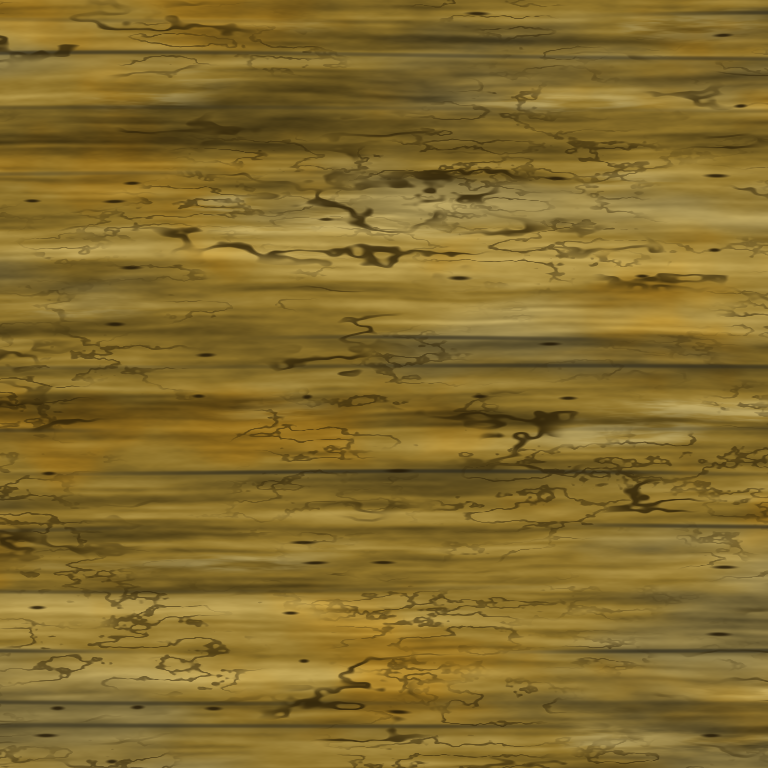
A three.js fragment shader for this texture:

```glsl
// Weathered olive-gold wood with horizontal grain. Stretched noise streaks set
// the tone; long shaded grooves, jagged cracks, pale splinters and small dark
// flecks are laid over it, with slow drifts between grey and amber.
varying vec2 vUv;

float hash(vec2 p) {
  vec3 q = fract(p.xyx * 0.1031);
  q += dot(q, q.yzx + 33.33);
  return fract((q.x + q.y) * q.z);
}

// One lattice row of noise, shifted by its own phase to hide the grid
float noiseRow(float x, float row) {
  x += hash(vec2(row, 7.0));
  float cell = floor(x);
  return mix(hash(vec2(cell, row)), hash(vec2(cell + 1.0, row)),
             smoothstep(0.0, 1.0, x - cell));
}

float noise(vec2 p) {
  p += 40.0;
  float row = floor(p.y);
  return mix(noiseRow(p.x, row), noiseRow(p.x, row + 1.0),
             smoothstep(0.0, 1.0, p.y - row));
}

float fbm(vec2 p) {
  float sum = 0.0, gain = 0.53;
  for (int i = 0; i < 4; i++) {
    sum += gain * noise(p);
    p = p * 2.03 + 11.7;
    gain *= 0.5;
  }
  return sum;
}

// Thin wandering lines along the middle level of a noise field
float cracks(vec2 p, float width) {
  float field = noise(p) + 0.4 * (noise(p * vec2(4.0, 2.3) + 5.0) - 0.5)
              + 0.16 * (noise(p * vec2(13.0, 4.0)) - 0.5);
  return 1.0 - smoothstep(width * 0.2, width, abs(field - 0.5));
}

// Long grooves: x is the sharp core, y the soft shade beneath it
vec2 grooves(vec2 p) {
  vec2 sum = vec2(0.0);
  for (int i = 0; i < 15; i++) {
    float id = float(i);
    float line = (id + hash(vec2(id, 3.0))) / 15.0
               + 0.014 * (noise(vec2(p.x * 1.6, id * 5.0)) - 0.5)
               + 0.012 * (hash(vec2(id, 9.0)) - 0.5) * p.x;
    float strength = smoothstep(0.3, 0.8, noise(vec2(p.x * 1.8, id * 3.0 + 90.0)))
                   * mix(0.35, 1.0, hash(vec2(id, 21.0)));
    float d = p.y - line;
    float core = 1.0 - smoothstep(0.0006, 0.0042, abs(d));
    float shade = exp(-abs(d) / (d < 0.0 ? 0.013 : 0.003));
    sum = max(sum, strength * vec2(core, shade));
  }
  return sum;
}

// Sparse lens-shaped knots, one at most in each cell
float flecks(vec2 p) {
  vec2 grid = p * vec2(9.0, 32.0);
  vec2 cell = floor(grid);
  vec2 centre = 0.3 + 0.4 * vec2(hash(cell + 13.0), hash(cell + 29.0));
  vec2 d = (grid - cell - centre) / vec2(0.08 + 0.14 * hash(cell + 51.0), 0.11);
  return step(0.86, hash(cell)) * (1.0 - smoothstep(0.2, 1.0, length(d)));
}

void main() {
  // Bend the grain gently so that streaks are not ruler straight
  vec2 p = vUv;
  p.y += 0.016 * (noise(vUv * vec2(2.0, 6.0)) - 0.5)
       + 0.005 * (noise(vUv * vec2(9.0, 26.0)) - 0.5);

  // Grain from broad bands down to fine fibres
  float fibre = noise(p * vec2(9.0, 210.0));
  float tone = 0.49
    + 0.42 * (noise(p * vec2(1.3, 15.0)) - 0.5)
    + 0.44 * (noise(p * vec2(2.2, 42.0) + 3.0) - 0.5)
    + 0.36 * (noise(p * vec2(4.0, 98.0) + 8.0) - 0.5)
    + 0.24 * (fibre - 0.5)
    + 0.26 * (fbm(p * vec2(24.0, 95.0)) - 0.5)
    + 0.30 * (fbm(vUv * vec2(3.0, 5.0) + 17.0) - 0.5);

  // Pale frayed splinters
  float splinter = smoothstep(0.64, 0.9, noise(p * vec2(4.0, 30.0) + 31.0))
                 * smoothstep(0.3, 0.7, fbm(p * vec2(14.0, 120.0) + 4.0));
  tone = clamp(tone + 0.3 * splinter, 0.0, 1.0);

  vec3 color = mix(vec3(0.27, 0.215, 0.075), vec3(0.56, 0.45, 0.165), min(tone * 2.0, 1.0));
  color = mix(color, vec3(0.77, 0.66, 0.35), max(tone * 2.0 - 1.0, 0.0));

  // Grey weathering and amber stains
  float grey = smoothstep(0.45, 0.72, fbm(p * vec2(2.5, 11.0) + 60.0));
  float amber = smoothstep(0.48, 0.72, fbm(vUv * vec2(5.0, 9.0) + 80.0));
  float luma = dot(color, vec3(0.3, 0.59, 0.11));
  color = mix(color, luma * vec3(1.12, 1.0, 0.62), 0.7 * max(grey, splinter));
  color *= mix(vec3(1.0), vec3(1.05, 0.95, 0.62), amber * (1.0 - grey) * 0.8);

  // Grooves, then cracks gathered in patches, then flecks
  vec2 groove = grooves(vUv);
  color = mix(color, vec3(0.29, 0.26, 0.15), 0.6 * groove.y);
  color = mix(color, vec3(0.17, 0.155, 0.11), 0.7 * groove.x);

  float patchy = smoothstep(0.5, 0.75, fbm(p * vec2(5.0, 17.0) + 45.0));
  float coarse = cracks(p * vec2(5.0, 38.0) + 70.0, 0.085) * patchy;
  float fine = cracks(p * vec2(13.0, 75.0) + 20.0, 0.1)
             * smoothstep(0.42, 0.7, fbm(p * vec2(6.0, 15.0) + 25.0));
  color = mix(color, vec3(0.19, 0.14, 0.035), max(0.85 * coarse, 0.55 * fine));
  color = mix(color, vec3(0.14, 0.10, 0.03), 0.85 * flecks(p));

  gl_FragColor = vec4(color, 1.0);
}
```
